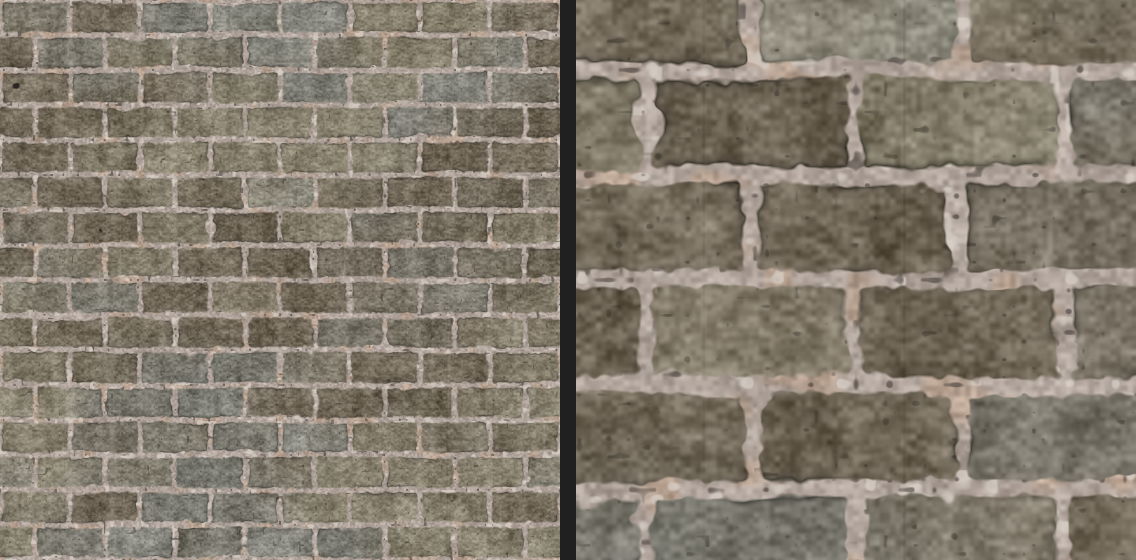
Left, the full canvas; right, a detail of the centre.
Give the GLSL for this texture, as a Shadertoy shader.

```glsl
const vec2 BRICKS = vec2(8.0, 16.0);   // repeats across and down
const vec2 JOINT = vec2(0.0088, 0.0102);

const vec3 OLIVE = vec3(0.535, 0.507, 0.433);
const vec3 SLATE = vec3(0.515, 0.512, 0.480);
const vec3 UMBER = vec3(0.455, 0.418, 0.358);
const vec3 MORTAR = vec3(0.690, 0.642, 0.610);
const vec3 CHALK = vec3(0.860, 0.830, 0.800);
const vec3 PEACH = vec3(0.740, 0.630, 0.540);
const vec3 SOOT = vec3(0.170, 0.150, 0.130);

float hash(vec2 p, float seed) {
    return fract(sin(dot(p, vec2(127.1, 311.7)) + seed * 74.7) * 43758.5453);
}

// Value noise that wraps after a whole number of cells
float noise(vec2 uv, vec2 cells, float seed) {
    vec2 p = uv * cells;
    vec2 i = floor(p);
    vec2 f = fract(p);
    f = f * f * (3.0 - 2.0 * f);
    vec2 a = mod(i, cells);
    vec2 b = mod(i + 1.0, cells);
    return mix(mix(hash(a, seed), hash(vec2(b.x, a.y), seed), f.x),
               mix(hash(vec2(a.x, b.y), seed), hash(b, seed), f.x), f.y);
}

// Noise centred on zero
float wave(vec2 uv, vec2 cells, float seed) {
    return noise(uv, cells, seed) - 0.5;
}

float roundBox(vec2 p, vec2 halfSize, float radius) {
    vec2 q = abs(p) - halfSize + radius;
    return length(max(q, 0.0)) + min(max(q.x, q.y), 0.0) - radius;
}

// Faint upright scratches, one in each of several strips
float scratches(vec2 uv, float strips, float px) {
    float strip = mod(floor(uv.x * strips), strips);
    float x = mix(0.15, 0.85, hash(vec2(strip, 3.0), 9.0));
    float away = abs(fract(uv.x * strips) - x) / strips;
    return smoothstep(0.0006 + px, 0.0003, away) * noise(uv, vec2(strips, 9.0), 10.0);
}

vec3 brickColor(vec2 uv, vec2 id, float px) {
    // Broad colour drift plus the tone of each brick
    float cool = noise(uv, vec2(4.0, 3.0), 1.0) + 0.5 * (hash(id, 2.0) - 0.5);
    float brown = noise(uv, vec2(5.0, 4.0), 3.0) + 0.7 * (hash(id, 4.0) - 0.5);
    vec3 color = mix(OLIVE, SLATE, smoothstep(0.4, 0.85, cool));
    color = mix(color, UMBER, smoothstep(0.3, 0.95, brown));

    // Rain streaks, blotches and ribbed grain
    float shade = 0.09 * wave(uv, vec2(56.0, 10.0), 5.0)
                + 0.09 * wave(uv, vec2(22.0, 34.0), 6.0)
                + 0.09 * wave(uv, vec2(80.0, 96.0), 7.0)
                + 0.13 * wave(uv, vec2(150.0, 256.0), 8.0)
                + 0.12 * wave(uv, vec2(320.0, 300.0), 11.0)
                + 0.05 * (hash(id, 12.0) - 0.5);
    color += shade - 0.05 * scratches(uv, 6.0, px);

    float specks = smoothstep(0.86, 0.97, noise(uv, vec2(170.0, 190.0), 13.0));
    return mix(color, SOOT, 0.4 * specks);
}

vec3 mortarColor(vec2 uv) {
    float peach = smoothstep(0.6, 0.9, noise(uv, vec2(44.0, 52.0), 14.0));
    float chalk = smoothstep(0.70, 0.88, noise(uv, vec2(110.0, 130.0), 15.0));
    float pits = smoothstep(0.80, 0.95, noise(uv, vec2(150.0, 160.0), 16.0));
    vec3 color = mix(MORTAR, PEACH, 0.6 * peach);
    color += 0.16 * wave(uv, vec2(300.0, 310.0), 17.0)
           + 0.10 * wave(uv, vec2(90.0, 110.0), 18.0);
    color = mix(color, CHALK, 0.7 * chalk);
    return mix(color, SOOT, 0.5 * pits);
}

void mainImage(out vec4 fragColor, in vec2 fragCoord) {
    vec2 uv = fragCoord / iResolution.xy;
    float px = 1.0 / min(iResolution.x, iResolution.y);

    // Running bond with slightly uneven courses
    vec2 bent = uv + 0.004 * vec2(wave(uv, vec2(16.0, 32.0), 19.0),
                                  wave(uv, vec2(14.0, 16.0), 20.0));
    vec2 grid = bent * BRICKS;
    grid.x += 0.5 * mod(floor(grid.y) + 1.0, 2.0);
    vec2 id = mod(floor(grid), BRICKS);
    vec2 local = (fract(grid) - 0.5) / BRICKS;

    // Ragged outline with occasional broken edges
    float ragged = 0.0036 * wave(uv, vec2(70.0, 80.0), 21.0)
                 + 0.0032 * wave(uv, vec2(180.0, 190.0), 22.0);
    float broken = smoothstep(0.72, 1.0, noise(uv, vec2(36.0, 42.0), 23.0));
    float edge = roundBox(local, 0.5 / BRICKS - 0.5 * JOINT, 0.003) + ragged + 0.005 * broken;

    // Shadow hugging the joint, strongest in patches
    vec3 brick = brickColor(uv, id, px);
    float shadow = exp(-abs(edge + 0.001) / 0.0016);
    shadow *= smoothstep(0.35, 0.9, noise(uv, vec2(30.0, 40.0), 24.0));
    brick *= 1.0 - 0.45 * shadow;

    // A rare hole in a brick
    vec2 holeAt = (vec2(hash(id, 25.0), hash(id, 26.0)) - 0.5) * vec2(0.08, 0.03);
    float hole = length(local - holeAt) + ragged - 0.0045;
    float hasHole = step(0.98, hash(id, 27.0));
    brick = mix(brick, SOOT, hasHole * smoothstep(px, -px, hole));

    float joint = smoothstep(-0.0006 - px, 0.0006 + px, edge);
    fragColor = vec4(clamp(mix(brick, mortarColor(uv), joint), 0.0, 1.0), 1.0);
}
```
